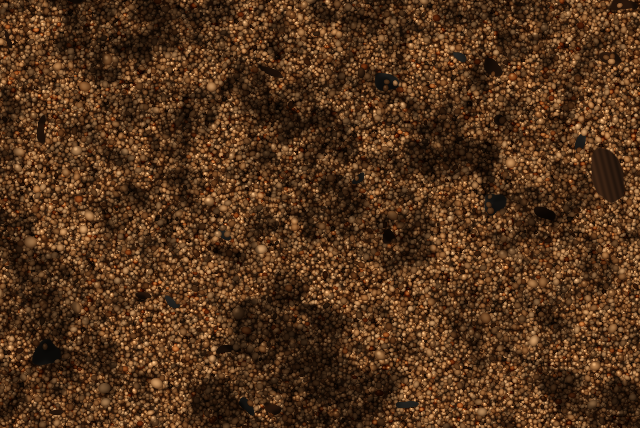
Give the GLSL for this texture, as a Shadertoy shader.

```glsl
struct Grain { vec2 local; float dist; vec3 rnd; };

vec3 hash(vec2 p) {
    vec3 q = fract(p.xyx * vec3(0.1031, 0.1030, 0.0973));
    q += dot(q, q.yxz + 33.33);
    return fract((q.xxy + q.yzz) * q.zyx);
}

mat2 rotation(float a) {
    return mat2(cos(a), -sin(a), sin(a), cos(a));
}

// Smooth cellular noise: random heights blended around jittered points
float lumps(vec2 p) {
    vec2 cell = floor(p);
    float sum = 0.0, weight = 0.0;
    for (int y = -1; y <= 1; y++)
    for (int x = -1; x <= 1; x++) {
        vec2 id = cell + vec2(x, y);
        vec3 h = hash(id + 40.0);
        vec2 v = p - id - h.xy;
        float w = exp(-6.0 * dot(v, v));
        sum += w * h.z;
        weight += w;
    }
    return sum / weight;
}

// Nearest scattered ellipse; dist is 1 on its rim
Grain nearestGrain(vec2 p, float keep, vec2 radii, float stretch) {
    Grain g = Grain(vec2(0.0), 9.0, vec3(0.5));
    vec2 cell = floor(p);
    for (int y = -1; y <= 1; y++)
    for (int x = -1; x <= 1; x++) {
        vec2 id = cell + vec2(x, y);
        vec3 place = hash(id + 11.0), rnd = hash(id + 173.0);
        if (place.z > keep) continue;
        vec2 v = p - id - place.xy;
        vec2 q = rotation(6.283 * rnd.y) * v;
        q.y *= mix(1.0, stretch, rnd.z);
        float r = mix(radii.x, radii.y, fract(rnd.x * 7.3 + rnd.z));
        float d = length(q) / r;
        if (d < g.dist) g = Grain(v / r, d, rnd);
    }
    return g;
}

// Brown ramp: darker tones are more saturated, warmth leans to orange
vec3 sandColor(float tone, float warmth) {
    return vec3(1.0, 0.8, 0.58) * pow(vec3(tone), vec3(1.0, 1.25 + 0.2 * warmth, 1.6 + 0.5 * warmth));
}

vec3 grainColor(Grain g) {
    float tone = 0.32 + 0.36 * g.rnd.x;
    tone *= max(1.12 - 0.5 * g.dist * g.dist + 0.14 * dot(g.local, vec2(-0.5, 0.8)), 0.38);
    tone *= 1.0 - 0.6 * step(0.94, g.rnd.z);
    float glint = 1.0 - smoothstep(0.1, 0.5, length(g.local - vec2(-0.2, 0.35)));
    tone += 0.2 * glint * step(0.75, fract(g.rnd.z * 9.0));
    return sandColor(tone, g.rnd.y - 0.5 + 1.6 * step(0.97, g.rnd.y));
}

void mainImage(out vec4 fragColor, in vec2 fragCoord) {
    vec2 uv = fragCoord / iResolution.y;
    float pixel = 1.0 / iResolution.y;
    vec2 warped = uv + 0.006 * sin(uv.yx * 47.0 + 2.0 * sin(uv * 31.0));
    float rough = lumps(warped * 38.0);
    float relief = 0.3 * lumps(warped * 5.0) + 0.37 * lumps(warped * 14.0 + 9.0) + 0.33 * rough;

    // Packed fine sand
    vec3 color = grainColor(nearestGrain(uv * 110.0, 1.0, vec2(0.4, 0.6), 1.3));

    // Coarser grains on top, down to a few pale pebbles
    for (int i = 0; i < 3; i++) {
        float scale = i == 0 ? 80.0 : i == 1 ? 56.0 : 34.0;
        float keep = i == 0 ? 0.6 : i == 1 ? 0.25 : 0.025;
        Grain g = nearestGrain(uv * scale + 37.0 * float(i + 1), keep, vec2(0.33, 0.52), 1.5);
        if (i == 2) g.rnd.x = 0.6 + 0.4 * g.rnd.x;
        float soft = 1.3 * scale * pixel;
        color = mix(color, grainColor(g), 1.0 - smoothstep(1.0 - soft, 1.0 + soft, g.dist));

        // Dark plant flakes, partly buried by the larger grains
        if (i == 0) {
            Grain flake = nearestGrain(warped * 6.5 + 3.0, 0.5, vec2(0.1, 0.21), 3.0);
            float rim = flake.dist + 0.7 * (rough - 0.5);
            vec3 bark = mix(vec3(0.11, 0.06, 0.03), vec3(0.10, 0.095, 0.085), step(0.6, flake.rnd.x));
            bark *= 0.8 + 0.5 * rough + 0.2 * flake.local.y;
            color = mix(color, bark, 1.0 - smoothstep(0.88, 1.06, rim));
        }
    }

    // Shade in the hollows
    color *= mix(vec3(0.36, 0.32, 0.27), vec3(1.14), smoothstep(0.2, 0.68, relief));

    // One ribbed seed husk
    vec2 husk = rotation(0.25) * (uv - vec2(1.42, 0.59));
    float huskDist = length(husk / vec2(0.038, 0.066)) + 0.15 * (rough - 0.5);
    vec3 huskColor = vec3(0.21, 0.125, 0.07) * (0.85 + 0.15 * sin(husk.x * 420.0) - 6.0 * husk.x);
    color = mix(color, huskColor, 1.0 - smoothstep(0.93, 1.03, huskDist));

    fragColor = vec4(clamp(color, 0.0, 1.0), 1.0);
}
```
